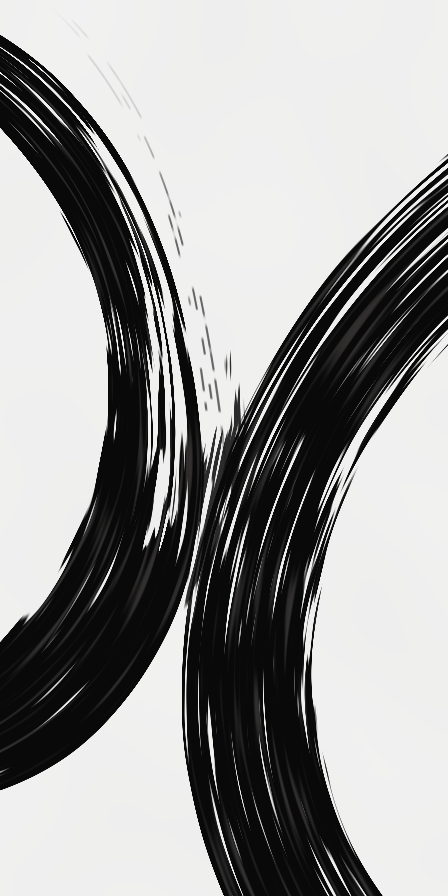
This background is drawn by a Shadertoy shader. Its source:

```glsl
const vec3 PAPER = vec3(0.94, 0.94, 0.938);
const vec3 INK = vec3(0.035, 0.034, 0.034);
const vec3 SHEEN = vec3(0.30, 0.29, 0.285);

vec2 gradientAt(vec2 cell) {
    float h = fract(sin(dot(cell, vec2(127.1, 311.7))) * 43758.5);
    return vec2(cos(6.2832 * h), sin(6.2832 * h));
}

float gradientNoise(vec2 p) {
    vec2 i = floor(p), f = fract(p);
    vec2 u = f * f * f * (f * (f * 6.0 - 15.0) + 10.0);
    vec2 e = vec2(1.0, 0.0);
    float low = mix(dot(gradientAt(i), f), dot(gradientAt(i + e), f - e), u.x);
    float high = mix(dot(gradientAt(i + e.yx), f - e.yx),
                     dot(gradientAt(i + 1.0), f - 1.0), u.x);
    return 1.4 * mix(low, high, u.y);
}

float band(float lo, float hi, float soft, float x) {
    return smoothstep(lo - soft, lo + soft, x) * (1.0 - smoothstep(hi - soft, hi + soft, x));
}

// Radius of a stroke edge as a quartic in the angle
float edgeRadius(float angle, float base, vec4 k) {
    float sq = angle * angle;
    return base + dot(k, vec4(angle, sq, sq * angle, sq * sq));
}

// Long bristle marks: lane.x runs across the stroke, lane.y along it
float bristles(vec2 lane, float seed) {
    float x = lane.x + 0.04 * lane.y;
    return 0.55 * gradientNoise(vec2(x * 13.0 + seed, lane.y * 1.6))
         + 0.60 * gradientNoise(vec2(x * 33.0 + seed, lane.y * 3.0 + seed));
}

float inkCover(float marks, float dryness) {
    return smoothstep(dryness - 0.09, dryness + 0.09, marks);
}

float edgeDryness(float t) {
    return 1.7 * (1.0 - smoothstep(-0.07, 0.06, t) + smoothstep(0.95, 1.05, t));
}

// Left arc: a wide dry gap crossed by a few wet tracks
float leftDryness(float t, float a) {
    float ragged = gradientNoise(vec2(t * 24.0, 3.5));
    float gap = band(0.44 + 0.32 * max(a, 0.0), 0.83 + 0.12 * a, 0.05, t)
              * band(-0.52 + 0.17 * ragged, 1.15 + 0.2 * ragged, 0.05, a);
    float tracks = band(0.56, 0.62, 0.015, t - 0.2 * a)
                 + band(0.70, 0.73, 0.012, t - 0.08 * a);
    float frayed = band(-0.05, 0.16, 0.04, t)
                 * (band(0.1, 0.7, 0.12, a) + band(-1.1, -0.4, 0.1, a));
    float topStreaks = band(0.35, 0.9, 0.1, t) * smoothstep(0.4, 1.1, a);
    return -0.5 + gap * (0.85 - 0.75 * min(tracks, 1.0))
         + 0.3 * frayed + 0.18 * topStreaks + edgeDryness(t);
}

// Right arc: drier toward its upper end and both rims
float rightDryness(float t, float a) {
    float upper = smoothstep(-0.1, 0.9, a);
    float outerRim = band(0.70, 0.97, 0.06, t) * smoothstep(-0.1, 0.3, a);
    float innerRim = band(-0.05, 0.19, 0.06, t) * smoothstep(-0.5, 0.1, a);
    float middle = band(0.40, 0.50, 0.04, t) * upper;
    return -0.46 + 0.08 * upper + 0.24 * outerRim + 0.32 * innerRim
         + 0.18 * middle + edgeDryness(t);
}

// Fine broken trail outside the left arc
float wisps(vec2 lane) {
    float track = lane.x - 1.2 - 0.3 * lane.y * lane.y;
    float cover = 0.0;
    for (int i = 0; i < 3; i++) {
        float k = float(i);
        float dash = smoothstep(0.05, 0.3, gradientNoise(vec2(lane.y * 13.0, 7.3 + 5.0 * k)));
        cover += dash * (1.0 - smoothstep(0.004, 0.02, abs(track + 0.07 * k)));
    }
    return min(cover, 1.0) * band(-0.15, 1.2, 0.1, lane.y)
         * mix(0.6, 0.12, smoothstep(0.6, 1.0, lane.y));
}

// Upright feathered strands where the arcs meet
float tuft(vec2 p) {
    float axis = 0.515 - 0.2 * max(1.05 - p.y, 0.0);
    float x = p.x - axis;
    float marks = 0.5 * gradientNoise(vec2(x * 75.0, p.y * 5.0))
                + 0.5 * gradientNoise(vec2(x * 150.0 + 9.0, p.y * 8.0));
    float dryness = -0.3 + 2.6 * max(p.y - 1.0, 0.0) + 12.0 * abs(x)
                  + 4.0 * max(0.72 - p.y, 0.0);
    return inkCover(marks, dryness);
}

vec3 inkColor(vec2 lane, float seed) {
    float shine = gradientNoise(vec2(lane.x * 26.0 + seed, lane.y * 2.2));
    return mix(INK, SHEEN, 0.6 * smoothstep(0.12, 0.75, shine));
}

void mainImage(out vec4 fragColor, in vec2 fragCoord) {
    vec2 p = fragCoord / iResolution.x;
    vec3 color = PAPER - 0.008 * gradientNoise(p * 3.0);

    // Right arc, opening to the right
    vec2 d = vec2(1.12 - p.x, p.y - 0.542);
    float a = atan(d.y, d.x);
    float inner = edgeRadius(a, 0.417, vec4(-0.025, 0.115, 0.009, 0.016));
    float outer = edgeRadius(a, 0.714, vec4(-0.038, 0.165, 0.013, 0.016));
    vec2 lane = vec2((length(d) - inner) / (outer - inner), a);
    float cover = inkCover(bristles(lane * vec2(1.3, 1.0), 17.3), rightDryness(lane.x, a));
    color = mix(color, inkColor(lane, 4.7), cover);
    color = mix(color, INK, 0.85 * tuft(p));

    // Left arc, opening to the left
    d = p - vec2(-0.156, 1.102);
    a = atan(d.y, d.x);
    inner = edgeRadius(a, 0.394, vec4(0.0235, 0.091, 0.0, 0.015));
    outer = edgeRadius(a, 0.602, vec4(-0.07, 0.185, 0.0285, -0.026));
    lane = vec2((length(d) - inner) / (outer - inner), a);
    cover = inkCover(bristles(lane, 41.9), leftDryness(lane.x, a));
    color = mix(color, inkColor(lane, 23.1), cover);
    color = mix(color, INK, wisps(lane));

    fragColor = vec4(color, 1.0);
}
```
